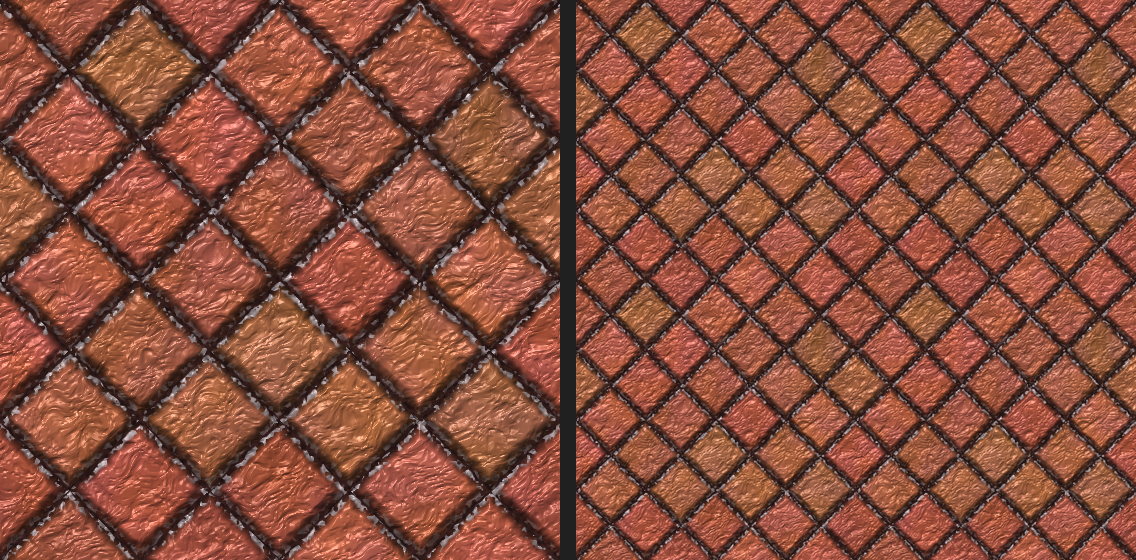
Left: one tile. Right: repeated 2 by 2.
Write a WebGL 1 fragment shader that draws this texture.

```glsl
precision highp float;
uniform vec2 u_resolution;

#define REPEATS 4.0
#define JOINT 0.022
#define BEVEL 0.115
#define BEVEL_HEIGHT 0.012
#define RELIEF 0.0135
#define GRAIN vec2(36.0, 56.0)
#define RED vec3(0.665, 0.315, 0.25)
#define TAN vec3(0.65, 0.40, 0.26)
#define MORTAR vec3(0.17, 0.095, 0.09)
#define CHIP vec3(0.62, 0.58, 0.60)
#define GLOSS vec3(0.9, 0.86, 0.85)
#define LIGHT vec3(-0.25, 0.62, 0.74)

float hash(vec2 p) {
  return fract(sin(dot(p, vec2(127.1, 311.7))) * 43758.5);
}

float noise(vec2 p) {
  vec2 i = floor(p), f = fract(p);
  f = f * f * (3.0 - 2.0 * f);
  vec2 k = vec2(0.0, 1.0);
  return mix(mix(hash(i), hash(i + k.yx), f.x),
             mix(hash(i + k.xy), hash(i + k.yy), f.x), f.y);
}

// Distances to the nearest lower (x) and upper (y) side of a diamond
vec2 sideDistances(vec2 local) {
  vec2 f = vec2(local.x + local.y, local.x - local.y) * REPEATS;
  return 0.5 + vec2(min(f.x, -f.y), min(-f.x, f.y));
}

float wobble(vec2 local, vec2 seed) {
  return (noise(local * 85.0 + seed) - 0.5) * 0.04;
}

// Rounded distance to the border of a diamond
float edgeDistance(vec2 local, vec2 seed) {
  vec2 sides = sideDistances(local);
  float blend = max(0.06 - abs(sides.x - sides.y), 0.0);
  return min(sides.x, sides.y) - blend * blend * 4.0 + wobble(local, seed);
}

// Slanted rocky grain, sharper in the finer octaves
float rock(vec2 local, vec2 seed) {
  vec2 q = mat2(0.82, -0.57, 0.57, 0.82) * local;
  q += 0.02 * (vec2(noise(local * 30.0 + seed.yx),
                    noise(local * 30.0 + seed + 31.0)) - 0.5);
  q = q * GRAIN + seed;
  float sum = 0.0, amp = 0.5;
  for (int i = 0; i < 3; i++) {
    float n = noise(q);
    sum += amp * mix(n, 1.0 - abs(2.0 * n - 1.0), 0.3);
    q = mat2(0.96, 0.28, -0.28, 0.96) * q * 2.03 + 17.3;
    amp *= 0.56;
  }
  return sum;
}

float height(vec2 local, vec2 seed) {
  float bevel = smoothstep(JOINT, JOINT + BEVEL, edgeDistance(local, seed));
  return BEVEL_HEIGHT * bevel + RELIEF * rock(local, seed);
}

void main() {
  vec2 p = gl_FragCoord.xy / u_resolution;

  // Diagonal cells; ids wrap at the canvas borders
  vec2 diagonal = vec2(p.x + p.y, p.x - p.y) * REPEATS;
  vec2 f = fract(diagonal) - 0.5;
  vec2 local = vec2(f.x + f.y, f.x - f.y) / (2.0 * REPEATS);
  vec2 id = mod(floor((p - local) * 2.0 * REPEATS + 0.5), 2.0 * REPEATS);
  vec2 seed = 90.0 * vec2(hash(id + 3.1), hash(id + 7.7));

  // Surface normal and lighting
  vec2 e = vec2(0.0014, 0.0);
  float h = height(local, seed);
  vec2 slope = vec2(height(local + e.xy, seed) - h,
                    height(local + e.yx, seed) - h) / e.x;
  vec3 normal = normalize(vec3(-slope, 1.0));
  vec3 light = normalize(LIGHT);
  float diffuse = max(dot(normal, light), 0.0);
  vec3 halfway = normalize(light + vec3(0.0, 0.0, 1.0));
  float shine = pow(max(dot(normal, halfway), 0.0), 42.0);
  shine *= 0.35 + 1.1 * noise(local * 170.0 + seed);

  // Tile colour varies per tile and softly within it
  vec3 tint = mix(RED, TAN, hash(id + 1.3));
  tint *= mix(0.94, 1.06, hash(id + 5.9));
  tint *= mix(0.91, 1.08, noise(local * 24.0 + seed));
  tint.b *= mix(0.85, 1.15, noise(local * 15.0 + seed.yx));
  vec3 color = tint * (0.47 + 0.66 * diffuse) + GLOSS * shine * 0.36;

  // Dark recessed joints with a soft shadow on the rim
  float edge = edgeDistance(local, seed);
  color *= mix(0.38, 1.0, smoothstep(JOINT, JOINT + BEVEL, edge));
  vec3 mortar = MORTAR * mix(0.6, 1.4, noise(local * 150.0 + seed));
  color = mix(mortar, color, smoothstep(JOINT - 0.015, JOINT + 0.03, edge));

  // Grey broken chips, mostly along the upper sides
  vec2 ragged = sideDistances(local) + wobble(local, seed.yx);
  vec2 band = smoothstep(vec2(0.008), vec2(0.025), ragged)
            * (1.0 - smoothstep(vec2(0.05), vec2(0.085), ragged));
  float crumbs = noise(local * 115.0 + seed) * 0.6
               + noise(local * 210.0 + seed.yx) * 0.4;
  float chips = smoothstep(0.45, 0.58, crumbs) * max(band.y, band.x * 0.45);
  float facet = noise(local * 180.0 + seed + 11.0);
  vec3 chipColor = CHIP * (0.3 + 0.5 * diffuse + 0.5 * facet) + 0.3 * shine;
  color = mix(color, chipColor, chips * 0.85);

  gl_FragColor = vec4(color, 1.0);
}
```
